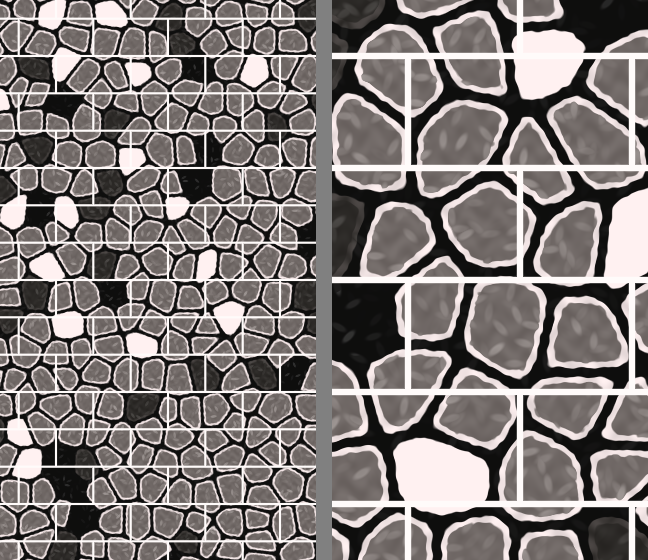
Left, the full canvas; right, a detail of the centre.
This pattern is drawn by a Shadertoy shader. Its source:

```glsl
const vec3 INK = vec3(0.055, 0.054, 0.052);
const vec3 CHARCOAL = vec3(0.17, 0.16, 0.15);
const vec3 STONE = vec3(0.435, 0.405, 0.395);
const vec3 BLUSH = vec3(1.0, 0.945, 0.945);
const vec3 GROUT = vec3(1.0, 0.985, 0.98);

const float CELLS_PER_HEIGHT = 20.0;
const float BRICKS_PER_HEIGHT = 15.0;

vec2 hash2(vec2 p) {
    vec3 q = fract(p.xyx * vec3(0.1031, 0.1030, 0.0973));
    q += dot(q, q.yzx + 33.33);
    return fract((q.xx + q.yz) * q.zy);
}

// Jittered seed on staggered rows
vec2 seedPoint(vec2 cell, float jitter) {
    float stagger = 0.5 * mod(cell.y, 2.0);
    return cell + 0.5 + vec2(stagger, 0.0) + jitter * (hash2(cell) - 0.5);
}

// x: distance to the rounded cell border, y: random cell value
vec2 roundedVoronoi(vec2 p, float jitter, float sharpness) {
    vec2 base = floor(p), owner = base, toOwner = vec2(0.0);
    float nearest = 1e3;
    for (int j = -2; j <= 2; j++)
    for (int i = -2; i <= 2; i++) {
        vec2 cell = base + vec2(i, j);
        vec2 r = seedPoint(cell, jitter) - p;
        if (dot(r, r) < nearest) {
            nearest = dot(r, r);
            owner = cell;
            toOwner = r;
        }
    }
    // Exponential smooth minimum over the neighbouring borders
    float total = 0.0;
    for (int j = -2; j <= 2; j++)
    for (int i = -2; i <= 2; i++) {
        if (i == 0 && j == 0) continue;
        vec2 r = seedPoint(owner + vec2(i, j), jitter) - p;
        float border = dot(0.5 * (r + toOwner), normalize(r - toOwner));
        total += exp(-sharpness * border);
    }
    return vec2(-log(total) / sharpness, hash2(owner + 71.7).x);
}

// Small elongated chips, each turned its own way
float chips(vec2 p) {
    vec2 base = floor(p);
    float light = 0.0;
    for (int j = -1; j <= 1; j++)
    for (int i = -1; i <= 1; i++) {
        vec2 cell = base + vec2(i, j);
        vec2 h = hash2(cell + 13.1);
        vec2 r = p - cell - hash2(cell + 5.3);
        float a = 6.2832 * h.x;
        r = mat2(cos(a), -sin(a), sin(a), cos(a)) * r;
        float body = 1.0 - smoothstep(0.3, 0.75, length(r * vec2(1.0, 2.4)));
        light = max(light, body * h.y * h.y);
    }
    return light;
}

// Layered sines for ragged borders and mottling
float ripple(vec2 p) {
    float a = sin(p.x * 1.7 + 2.0 * sin(p.y * 1.3));
    float b = sin(p.y * 2.3 + 1.7 * sin(p.x * 1.9 + 0.8));
    return 0.5 * (a + b);
}

// Coverage of a shape whose distance is negative inside
float cover(float d, float soft) {
    return 1.0 - smoothstep(-soft, soft, d);
}

// Running-bond joints
float brickJoints(vec2 p, float halfWidth, float soft) {
    float row = floor(p.y + 0.5);
    float level = abs(fract(p.y) - 0.5);
    float upright = 1.0 - abs(mod(p.x - 0.5 - row, 2.0) - 1.0);
    return cover(min(level, upright) - halfWidth, soft);
}

// Fill and rim for one cell, chosen by its random value
vec3 cellColor(float kind, float rim, float chip, float mottle) {
    vec3 stone = STONE + 0.16 * chip + 0.03 * mottle;
    vec3 charcoal = CHARCOAL + 0.12 * chip + 0.02 * mottle;
    vec3 black = INK + 0.15 * chip * chip;
    if (kind < 0.055) return BLUSH;
    if (kind < 0.115) return black;
    if (kind < 0.185) return mix(charcoal, STONE * 0.72, rim * (0.5 + 0.4 * mottle));
    return mix(stone, BLUSH * (0.94 + 0.06 * mottle), rim);
}

void mainImage(out vec4 fragColor, in vec2 fragCoord) {
    vec2 uv = fragCoord / iResolution.y;
    float pixel = 1.0 / iResolution.y;
    vec2 p = uv * CELLS_PER_HEIGHT;
    float soft = 0.8 * pixel * CELLS_PER_HEIGHT;

    // Surface texture
    float chip = chips(p * 5.0);
    float mottle = ripple(p * 9.0);
    float ragged = 0.012 * ripple(p * 13.0 + 4.0);

    // Stones with a pale rim and dark gaps
    vec2 cell = roundedVoronoi(p, 0.66, 18.0);
    float rim = cover(cell.x + ragged + 0.03 * chip - 0.125, soft);
    vec3 color = cellColor(cell.y, rim, chip, mottle);
    vec3 gap = INK + 0.06 * chip;
    color = mix(color, gap, cover(cell.x + ragged - 0.055, soft));

    // Bricks laid over the stones
    float joints = brickJoints(uv * BRICKS_PER_HEIGHT, 0.029, 0.6 * pixel * BRICKS_PER_HEIGHT);
    fragColor = vec4(mix(color, GROUT, joints), 1.0);
}
```
